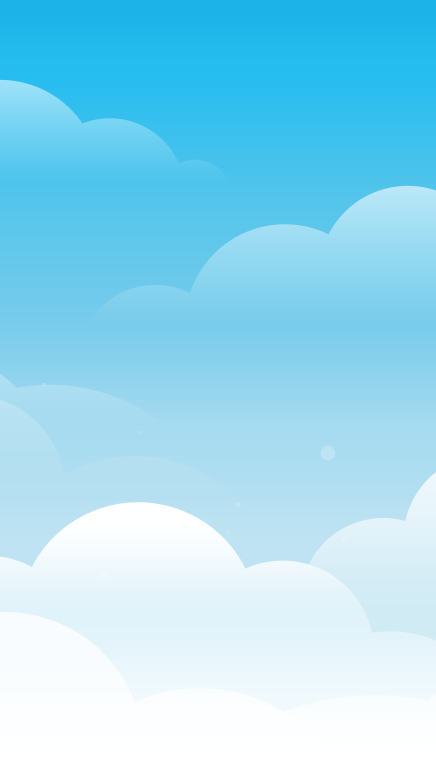
A Shadertoy shader for this background:

```glsl
// Draws a bright blue sky with layered, soft-fading round clouds and faint drifting orbs.

float hash(float n) {
    return fract(sin(n * 12.9898) * 43758.5453);
}

// Signed distance to a round puff, given its highest point and radius
float puff(vec2 p, float x, float top, float r) {
    return length(p - vec2(x, top - r)) - r;
}

// Antialiased coverage of a signed distance
float cover(float d) {
    return clamp(0.5 - d * iResolution.y, 0.0, 1.0);
}

// White that thins out from height high down to height low
vec3 veil(vec3 base, float d, float y, float low, float high, float strength) {
    float fade = clamp((y - low) / (high - low), 0.0, 1.0);
    return mix(base, vec3(1.0), cover(d) * fade * strength);
}

vec3 skyColor(float y) {
    vec3 c = mix(vec3(0.75, 0.89, 0.95), vec3(0.66, 0.86, 0.94), smoothstep(0.28, 0.44, y));
    c = mix(c, vec3(0.48, 0.80, 0.92), clamp((y - 0.44) / 0.13, 0.0, 1.0));
    c = mix(c, vec3(0.33, 0.77, 0.92), clamp((y - 0.57) / 0.17, 0.0, 1.0));
    c = mix(c, vec3(0.15, 0.74, 0.94), clamp((y - 0.74) / 0.16, 0.0, 1.0));
    return mix(c, vec3(0.11, 0.70, 0.91), smoothstep(0.90, 1.0, y));
}

void mainImage(out vec4 fragColor, in vec2 fragCoord) {
    vec2 p = fragCoord / iResolution.y;
    float y = p.y;
    vec3 color = skyColor(y);

    // Upper left cloud
    float d = puff(p, 0.0, 0.896, 0.130);
    d = min(d, puff(p, 0.143, 0.846, 0.098));
    d = min(d, puff(p, 0.254, 0.792, 0.048));
    color = veil(color, d, y, 0.763, 0.896, 0.56);

    // Upper right cloud
    d = puff(p, 0.531, 0.758, 0.116);
    d = min(d, puff(p, 0.371, 0.708, 0.130));
    d = min(d, puff(p, 0.202, 0.629, 0.100));
    color = veil(color, d, y, 0.577, 0.758, 0.62);

    // Two hazy clouds at the middle left
    d = min(puff(p, -0.065, 0.533, 0.117), puff(p, 0.065, 0.499, 0.238));
    color = veil(color, d, y, 0.447, 0.513, 0.30);
    d = min(puff(p, -0.039, 0.486, 0.124), puff(p, 0.176, 0.406, 0.195));
    color = veil(color, d, y, 0.350, 0.480, 0.22);

    // Pale cloud at the right
    d = min(puff(p, 0.638, 0.410, 0.113), puff(p, 0.499, 0.3255, 0.108));
    vec3 pale = mix(vec3(0.82, 0.92, 0.96), vec3(0.93, 0.97, 0.99), smoothstep(0.20, 0.39, y));
    color = mix(color, pale, cover(d));

    // Main white cloud
    d = puff(p, -0.013, 0.276, 0.109);
    d = min(d, puff(p, 0.180, 0.346, 0.156));
    d = min(d, puff(p, 0.368, 0.270, 0.119));
    d = min(d, puff(p, 0.508, 0.178, 0.154));
    vec3 body = mix(vec3(0.94, 0.975, 0.99), vec3(0.88, 0.95, 0.98), smoothstep(0.09, 0.20, y));
    body = mix(body, vec3(1.0), smoothstep(0.19, 0.335, y));
    color = mix(color, body, cover(d));

    // Foreground bank, back to front
    vec3 bank = mix(vec3(1.0), vec3(0.965, 0.985, 0.995), smoothstep(0.0, 0.15, y));
    d = min(puff(p, 0.488, 0.095, 0.336), puff(p, 0.612, 0.112, 0.0755));
    color = mix(color, bank, cover(d));
    d = min(puff(p, 0.260, 0.104, 0.210), puff(p, 0.0065, 0.203, 0.180));
    color = mix(color, mix(bank, vec3(1.0), 0.3), cover(d));

    // One large orb and a scatter of small ones
    color = mix(color, vec3(1.0), 0.22 * cover(length(p - vec2(0.427, 0.410)) - 0.0095));
    for (float i = 1.0; i < 9.0; i++) {
        vec2 center = vec2(0.567 * hash(i), mix(0.25, 0.68, hash(i + 20.0)));
        float radius = mix(0.001, 0.004, hash(i + 40.0));
        color = mix(color, vec3(1.0), 0.2 * cover(length(p - center) - radius));
    }

    fragColor = vec4(color, 1.0);
}
```
